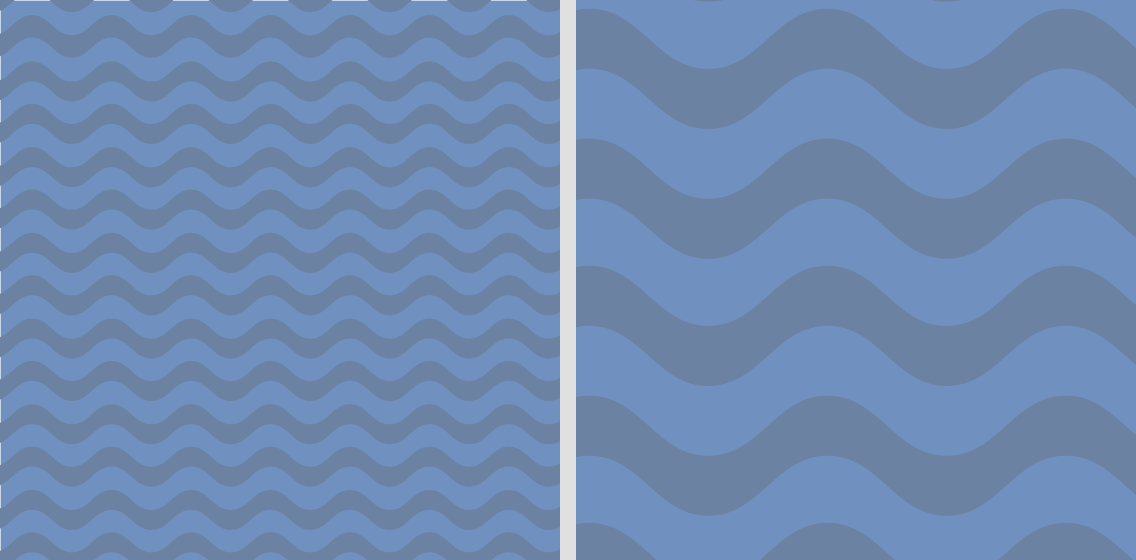
Left: the whole. Right: its middle third, enlarged.
Write a WebGL 1 fragment shader that draws this pattern.

```glsl
precision highp float;

uniform vec2 u_resolution;

// Rounded wave: 1 at the crests, -1 in the troughs, slightly flattened at both
float roundedWave(float x) {
    float phase = 6.28318 * (x - 0.0573) / 0.1419;
    return (cos(phase) - 0.03 * cos(3.0 * phase)) / 0.97;
}

// Signed vertical distance to the nearest wavy band, negative inside
float bandDistance(vec2 p) {
    float y = p.y + 0.0179 * roundedWave(p.x) - 0.1452;
    float row = floor(y / 0.0765 + 0.5);

    // Rows alternate by a hair; those at the top sit higher, one is thicker
    float shift = 0.0004 - 0.0008 * mod(row, 2.0) + 0.0033 * min(row, 0.0);
    float halfWidth = row == -1.0 ? 0.0202 : 0.0179;
    return abs(y - row * 0.0765 - shift) - halfWidth;
}

void main() {
    vec2 p = gl_FragCoord.xy / u_resolution;
    p.y = 1.0 - p.y; // measure rows downwards
    vec2 pixel = 1.0 / u_resolution;

    // Pale hairline along the left and top edges, beneath the bands
    vec2 hairline = clamp((0.0013 - p) / pixel + 0.5, 0.0, 1.0);
    vec3 color = mix(vec3(0.44, 0.57, 0.75), vec3(0.92, 0.94, 0.97),
                     max(hairline.x, hairline.y));

    // Darker wavy bands
    float band = 1.0 - smoothstep(-0.7 * pixel.y, 0.7 * pixel.y, bandDistance(p));
    color = mix(color, vec3(0.42, 0.51, 0.64), band);

    gl_FragColor = vec4(color, 1.0);
}
```
